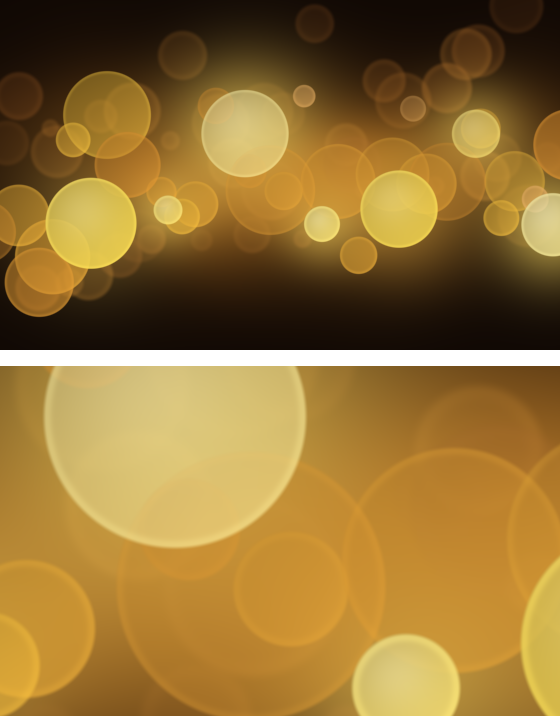
Top, the full canvas; bottom, a detail of the centre.
A WebGL 1 fragment shader for this background:

```glsl
precision highp float;
uniform vec2 u_resolution;

float hash(float n) {
  return fract(sin(n * 12.99) * 4375.85);
}

float bell(float x) {
  return exp(-x * x);
}

// Translucent disc with a lit side and a thin bright rim
vec3 addDisc(vec3 base, vec2 offset, float radius, vec3 tint, float opacity, float blur) {
  float edge = length(offset) - radius;
  float cover = 1.0 - smoothstep(-blur, blur, edge);
  float rim = cover * bell((edge + blur * 1.3) / (blur + 0.002));
  float light = 0.96 + 0.1 * dot(offset, vec2(0.6, -0.8)) / radius;
  vec3 color = mix(base, tint * light, cover * opacity);
  return mix(color, tint * 1.08 + vec3(0.06, 0.06, 0.03), rim * opacity * 0.4);
}

// Dark surround with an uneven amber band across the middle
vec3 backdrop(vec2 p) {
  float sway = 0.04 * sin(p.x * 4.3 + 1.0) + 0.02 * sin(p.x * 9.1);
  float band = bell((p.y - 0.5 - sway) / 0.25) * bell((p.x - 0.85) / 0.7);
  float mottle = sin(p.x * 7.0 + 2.0 * sin(p.y * 5.0)) * sin(p.y * 8.0 + p.x * 3.0);
  band *= 0.94 + 0.16 * mottle;
  return mix(vec3(0.06, 0.03, 0.015), vec3(0.67, 0.41, 0.12), band);
}

vec2 heroCenter(float i) {
  return vec2(0.26 + 0.22 * i, 0.46 + 0.16 * sin(2.1 * i + 3.8));
}

float heroRadius(float i) {
  return 0.085 + 0.045 * cos(2.9 * i);
}

float creaminess(float i) {
  return 0.5 - 0.5 * cos(1.57 * i);
}

void main() {
  vec2 p = gl_FragCoord.xy / u_resolution.y;
  float aspect = u_resolution.x / u_resolution.y;
  float sharp = max(0.0025, 0.8 / u_resolution.y);
  vec3 color = backdrop(p);

  // Faint, blurred discs far behind
  for (int k = 0; k < 40; k++) {
    float n = float(k) + 1.0;
    vec2 center = vec2(fract(n * 0.618) * aspect, 0.5 + 0.52 * (hash(n) + hash(n + 50.3) - 1.0));
    float radius = 0.025 + 0.065 * hash(n + 91.7);
    vec3 tint = mix(vec3(0.56, 0.31, 0.12), vec3(0.74, 0.48, 0.17), hash(n + 7.4));
    color = addDisc(color, p - center, radius, tint, 0.12 + 0.2 * hash(n + 23.9), sharp + 0.004);
  }

  // Soft light spilling around the brightest discs
  for (int k = 0; k < 7; k++) {
    float i = float(k);
    float spread = 0.05 + heroRadius(i) * 1.25;
    float glow = bell(length(p - heroCenter(i)) / spread);
    color = mix(color, vec3(0.92, 0.8, 0.36), glow * (0.3 + 0.4 * creaminess(i)));
  }

  // Amber and gold discs crowding the band
  for (int k = 0; k < 26; k++) {
    float n = float(k) + 1.0;
    float across = fract(n * 0.618 + 0.27) * 1.08 - 0.04;
    vec2 center = vec2(across * aspect, 0.49 + 0.3 * (hash(n + 131.2) + hash(n + 172.6) - 1.0));
    float size = hash(n + 211.8);
    vec3 tint = mix(vec3(0.8, 0.48, 0.16), vec3(0.93, 0.76, 0.24), hash(n + 242.1));
    tint = mix(tint, vec3(0.88, 0.66, 0.38), step(size, 0.3));
    float opacity = 0.3 + 0.35 * hash(n + 263.5);
    color = addDisc(color, p - center, 0.032 + 0.1 * size * size, tint, opacity, sharp);
  }

  // Large luminous discs in front
  for (int k = 0; k < 7; k++) {
    float i = float(k);
    float radius = heroRadius(i);
    vec2 offset = p - heroCenter(i);
    vec3 tint = mix(vec3(0.91, 0.8, 0.3), vec3(0.92, 0.87, 0.57), creaminess(i));
    float core = bell(length(offset - radius * vec2(-0.2, 0.3)) / (radius * 0.7));
    tint += vec3(0.06, 0.08, 0.16) * core;
    color = addDisc(color, offset, radius, tint, 0.72 + 0.18 * sin(i * 1.9 + 1.2), sharp);
  }

  gl_FragColor = vec4(min(color, 1.0), 1.0);
}
```
